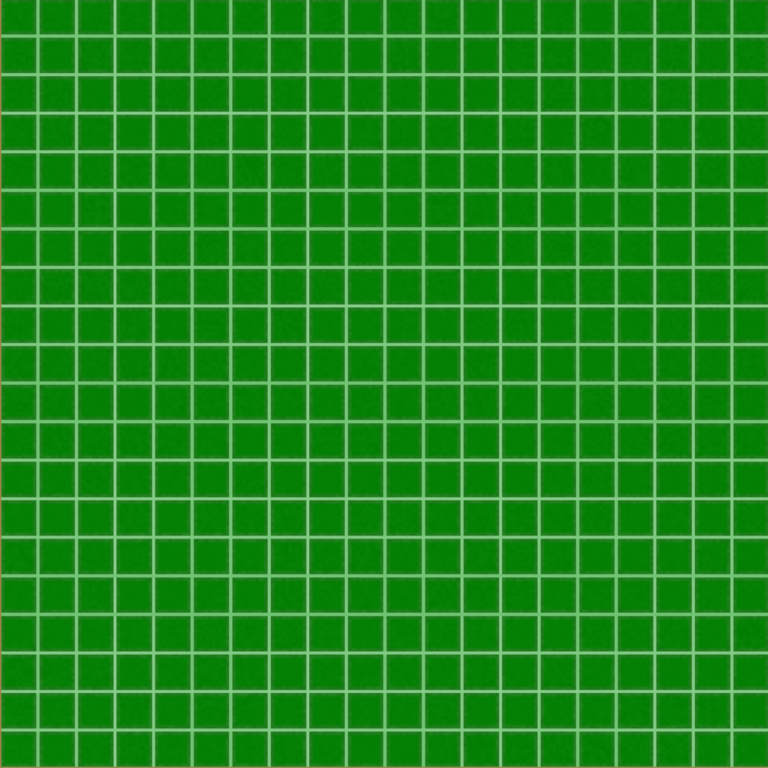
A Shadertoy shader for this pattern:

```glsl
// Green board ruled with a soft pale square grid, edged in rust at left and bottom.

// Layout, in units of the canvas
const float PITCH = 0.0502;            // distance between lines
const vec2  ANCHOR = vec2(0.5012);     // crossing of the two central lines
const float THIN_HALF = 0.0019;        // half width of a crisp line
const float WIDE_HALF = 0.0022;        // half width of a blurred line
const float LINE_BLUR = 0.0013;
const float HALO_HALF = 0.0063;        // dull band along each line
const float HALO_BLUR = 0.0018;
const float BORDER_WIDTH = 0.0017;

// Variation
const float BEAT = 5.0;                // lines per cycle from crisp to blurred
const vec2  BEAT_SHIFT = vec2(0.5, -0.5);
const float LINE_JITTER = 0.25;
const float GRAIN_SCALE = 230.0;
const float GRAIN_FIELD = 0.018;
const float GRAIN_HALO = 0.05;

// Colours
const vec3 FIELD = vec3(0.015, 0.500, 0.015);
const vec3 HALO = vec3(0.120, 0.485, 0.110);
const vec3 CRISP_LINE = vec3(0.540, 0.800, 0.550);
const vec3 BLURRED_LINE = vec3(0.440, 0.765, 0.450);
const vec3 BORDER = vec3(0.660, 0.470, 0.230);
const vec2 BORDER_STRENGTH = vec2(0.85, 0.60);

const float TAU = 6.28319;

float hash(vec2 p) {
    vec3 q = fract(p.xyx * 0.1031);
    q += dot(q, q.yzx + 33.33);
    return fract((q.x + q.y) * q.z);
}

float valueNoise(vec2 p) {
    vec2 cell = floor(p);
    vec2 f = fract(p);
    f = f * f * (3.0 - 2.0 * f);
    float low = mix(hash(cell), hash(cell + vec2(1.0, 0.0)), f.x);
    float high = mix(hash(cell + vec2(0.0, 1.0)), hash(cell + 1.0), f.x);
    return mix(low, high, f.y);
}

// Coverage of a band along each axis with a softened edge
vec2 band(vec2 dist, vec2 halfWidth, vec2 blur) {
    return 1.0 - smoothstep(halfWidth - blur, halfWidth + blur, dist);
}

void mainImage(out vec4 fragColor, in vec2 fragCoord) {
    vec2 uv = fragCoord / iResolution.xy;
    vec2 pixel = 1.0 / iResolution.xy;

    // Nearest vertical (x) and horizontal (y) line
    vec2 grid = (uv - ANCHOR) / PITCH;
    vec2 id = floor(grid + 0.5);
    vec2 dist = abs(grid - id) * PITCH;

    // Lines drift between crisp and blurred, each a little off the cycle
    vec2 jitter = vec2(hash(vec2(id.x + 40.0, 3.0)), hash(vec2(id.y + 40.0, 17.0))) - 0.5;
    vec2 blurred = 0.5 + 0.5 * cos(TAU * (id - BEAT_SHIFT) / BEAT);
    blurred = clamp(blurred + LINE_JITTER * jitter, 0.0, 1.0);

    vec2 halfWidth = mix(vec2(THIN_HALF), vec2(WIDE_HALF), blurred);
    vec2 line = band(dist, halfWidth, max(vec2(LINE_BLUR), 0.6 * pixel));
    vec2 halo = band(dist, vec2(HALO_HALF), max(vec2(HALO_BLUR), 0.6 * pixel));
    float haloMask = max(halo.x, halo.y);

    // Field and halo with fine mottling that differs from square to square
    float mottle = valueNoise(uv * GRAIN_SCALE) - 0.5;
    float squareGrain = GRAIN_FIELD * (0.4 + hash(floor(grid) + 60.0));
    vec3 color = mix(FIELD, HALO, haloMask);
    color += mottle * mix(squareGrain, GRAIN_HALO, haloMask);

    // Grid lines
    color = mix(color, mix(CRISP_LINE, BLURRED_LINE, blurred.x), line.x);
    color = mix(color, mix(CRISP_LINE, BLURRED_LINE, blurred.y), line.y);

    // Rust edge
    vec2 edge = band(uv, vec2(BORDER_WIDTH), max(vec2(LINE_BLUR), 0.6 * pixel));
    edge *= BORDER_STRENGTH;
    color = mix(color, BORDER, max(edge.x, edge.y));

    fragColor = vec4(clamp(color, 0.0, 1.0), 1.0);
}
```
